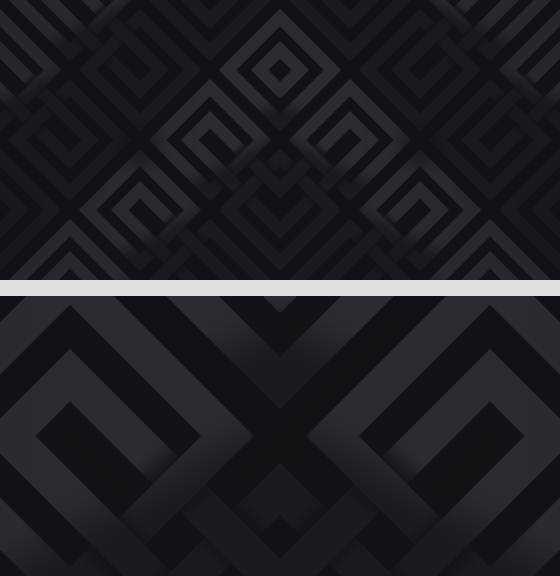
Top, the full canvas; bottom, a detail of the centre.
A Shadertoy shader for this pattern:

```glsl
// Dark interlaced diamond lattice: nested square rings and long loops woven through them.

const float HALF_WIDTH = 0.125;

// Coverage of a strand whose centre line lies where dist is zero.
float strand(float dist, float blur) {
    return smoothstep(-blur, blur, HALF_WIDTH - abs(dist));
}

// Soft shadow beside an overlying strand at +-center.
float weaveShadow(float along, float center) {
    float d = abs(along) - center;
    return smoothstep(0.08, 0.25, max(-d, 0.8 * d));
}

void mainImage(out vec4 fragColor, in vec2 fragCoord) {
    // Eight by four half-cells, y downwards, mirrored about the vertical axis.
    vec2 p = fragCoord / iResolution.xy * vec2(8.0, 4.0);
    p = vec2(4.0 - abs(p.x - 4.0), 4.0 - p.y);
    float blur = 4.0 / iResolution.y;

    // Diagonal axes: bright and dim cells alternate along the first one.
    float along = mod(p.x + p.y, 4.0) - 2.0;
    float across = mod(p.x - p.y, 2.0) - 1.0;

    // Each cell has a ring; each linked pair of cells shares a loop.
    float ring = strand(max(abs(abs(along) - 1.0), abs(across)) - 0.75, blur);
    float loop = strand(max(abs(along) - 1.0, abs(across)) - 0.29, blur);

    // Light falls off from the bright cell into the dim one.
    float light = mix(1.0, 0.34, smoothstep(-0.68, -0.16, along - 0.3 * across));
    light *= 0.92 + 0.08 * cos(0.7853982 * (p.x - 4.0));
    light *= mix(0.45, 1.0, smoothstep(0.05, 0.5, length(p - vec2(2.0, 2.1))));

    // Over and under alternate at the crossings.
    bool loopOver = along * across > 0.0;
    float ringLight = light;
    float loopLight = light;
    if (loopOver) {
        if (abs(along) < 0.4) ringLight *= mix(0.2, 1.0, weaveShadow(across, 0.29));
    } else {
        loopLight *= mix(0.2, 1.0, weaveShadow(along, 0.25));
    }

    float value = loopOver
        ? mix(ring * ringLight, loopLight, loop)
        : mix(loop * loopLight, ringLight, ring);

    vec3 color = mix(vec3(0.068, 0.066, 0.088), vec3(0.178, 0.170, 0.195), value);
    fragColor = vec4(color, 1.0);
}
```
